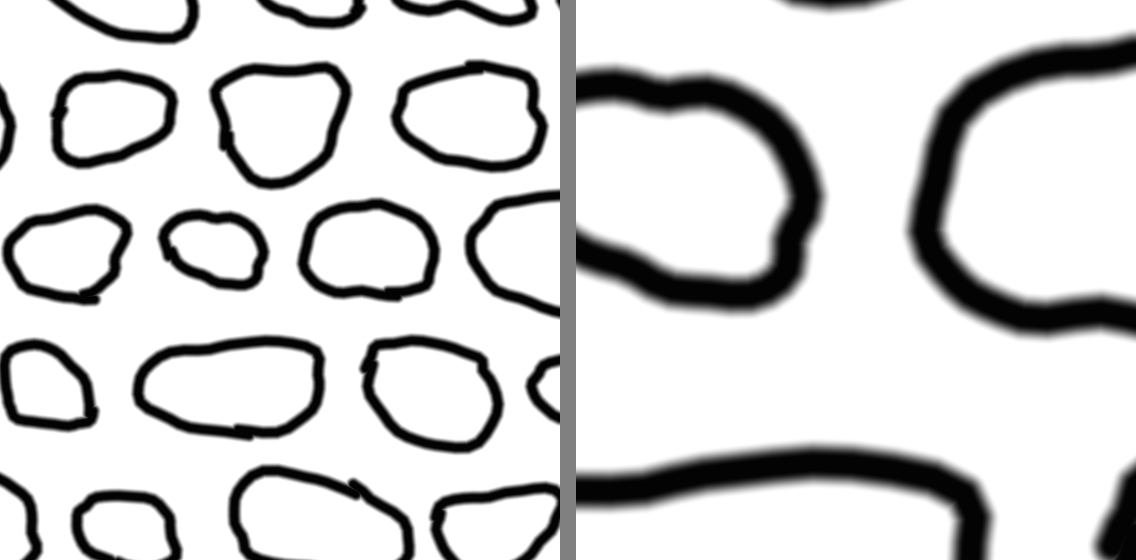
Left: the whole. Right: its middle third, enlarged.
Write a Shadertoy shader that draws this pattern.

```glsl
// Rows of hand-drawn pebble outlines in soft black ink on white.
// Each pebble is a wobbly closed curve of short segments whose two ends
// overlap with a small flick; the stroke is shaded by distance to it.

#define ROW_PITCH   0.245   // height of one row
#define CELL_WIDTH  0.32    // mean width of one pebble slot
#define ROW_ORIGIN  0.06    // centre height of row zero
#define EDGE_JITTER 0.50    // variation of the slot widths
#define INK_CORE    0.0040  // half width of the solid stroke
#define INK_FADE    0.0155  // distance at which the ink ends
#define SEGMENTS    44      // pieces per outline
#define SEED        3.0

const float TAU = 6.2831853;
const vec3 PAPER = vec3(1.0);
const vec3 INK = vec3(0.01);

vec4 hash4(vec2 id, float salt) {
    vec4 n = dot(id, vec2(127.1, 311.7)) + (salt + SEED) * vec4(17.3, 41.9, 73.1, 97.7);
    return fract(sin(n) * 43758.55);
}

float segmentDistance(vec2 p, vec2 a, vec2 b) {
    vec2 ab = b - a;
    float t = clamp(dot(p - a, ab) / max(dot(ab, ab), 1e-8), 0.0, 1.0);
    return length(p - a - ab * t);
}

// Left border of a slot, in canvas units
float slotEdge(vec2 id) {
    float rowShift = hash4(vec2(id.y, 5.0), 9.0).x;
    return (id.x + rowShift + EDGE_JITTER * (hash4(id, 1.0).x - 0.5)) * CELL_WIDTH;
}

// Point on the outline; s runs from 0 to 1 along the pen stroke
vec2 outlinePoint(float s, vec2 halfSize, vec4 phase, vec4 form) {
    float t = TAU * (phase.w + 1.02 * s);
    float radius = 1.0
        + 0.08 * sin(2.0 * t + TAU * phase.x)
        + 0.08 * sin(3.0 * t + TAU * phase.y)
        + 0.025 * sin(7.0 * t + TAU * phase.z)
        + 0.012 * sin(11.0 * t + TAU * form.z)
        - 0.04 * cos(4.0 * t);
    radius += 0.06 * (s - 0.5) + 0.12 * form.w * smoothstep(0.95, 1.0, s);
    vec2 q = halfSize * radius * vec2(cos(t), sin(t));
    q.y += (form.x - 0.5) * 0.5 * halfSize.y * cos(2.0 * t);   // bean bend
    q.y += (form.y - 0.5) * 0.36 * q.x;                        // tilt
    return q;
}

float pebbleDistance(vec2 p, vec2 id) {
    vec4 size = hash4(id, 2.0);
    vec4 phase = hash4(id, 3.0);
    vec4 form = hash4(id, 4.0);

    // Fit the pebble between its slot borders
    float left = slotEdge(id);
    float right = slotEdge(id + vec2(1.0, 0.0));
    vec2 halfSize = vec2((right - left) * mix(0.34, 0.42, size.x),
                         ROW_PITCH * mix(0.23, 0.40, size.y));
    halfSize.y = min(halfSize.y, 0.8 * halfSize.x);
    vec2 centre = vec2(0.5 * (left + right), ROW_ORIGIN + id.y * ROW_PITCH);
    centre += (size.zw - 0.5) * 0.02;

    // Skip pebbles that are out of reach
    vec2 q = p - centre;
    if (any(greaterThan(abs(q), 1.35 * halfSize + 0.06))) return 1.0;

    float d = 1.0;
    vec2 previous = outlinePoint(0.0, halfSize, phase, form);
    for (int i = 1; i <= SEGMENTS; i++) {
        vec2 next = outlinePoint(float(i) / float(SEGMENTS), halfSize, phase, form);
        d = min(d, segmentDistance(q, previous, next));
        previous = next;
    }
    return d;
}

void mainImage(out vec4 fragColor, in vec2 fragCoord) {
    vec2 p = fragCoord / iResolution.y;
    float row = floor((p.y - ROW_ORIGIN) / ROW_PITCH + 0.5);

    // Nearest stroke among the neighbouring slots
    float d = 1.0;
    for (int j = -1; j <= 1; j++) {
        float y = row + float(j);
        float rowShift = hash4(vec2(y, 5.0), 9.0).x;
        float column = floor(p.x / CELL_WIDTH - rowShift);
        for (int i = -1; i <= 1; i++) {
            d = min(d, pebbleDistance(p, vec2(column + float(i), y)));
        }
    }

    float ink = 1.0 - smoothstep(INK_CORE, INK_FADE, d);
    fragColor = vec4(mix(PAPER, INK, ink), 1.0);
}
```
